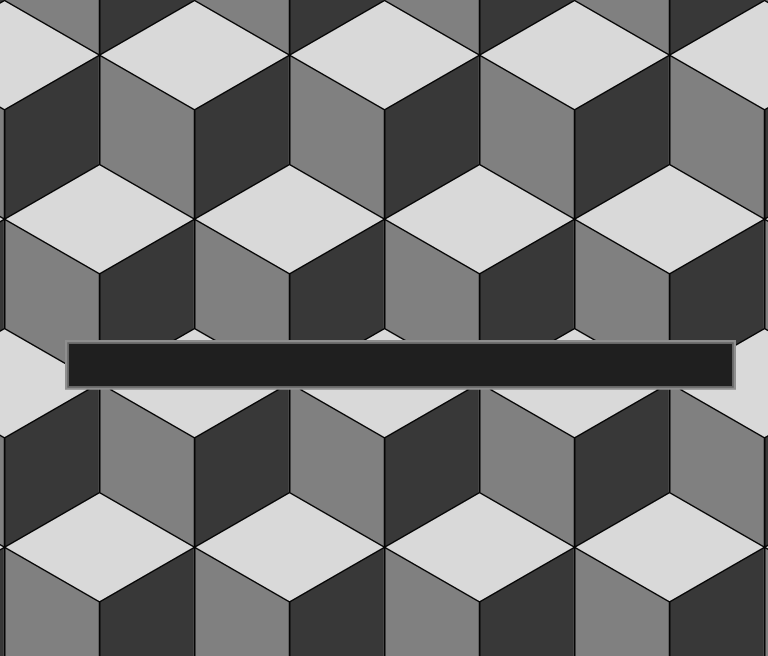
This pattern is drawn by a Shadertoy shader. Its source:

```glsl
// Tumbling blocks: outlined isometric cubes in three greys, crossed by a dark bevelled bar.

const float COLUMNS = 4.042;                  // cubes across the canvas
const float ASPECT = 0.8568;                  // canvas height in canvas widths
const vec2 ORIGIN = vec2(0.1296, 0.0706);     // centre of one cube

const vec3 TOP_GREY = vec3(0.85);
const vec3 LEFT_GREY = vec3(0.50);
const vec3 RIGHT_GREY = vec3(0.22);
const vec3 LINE_BLACK = vec3(0.02);
const vec3 SEAM_GREY = vec3(0.36);

// Half widths, in cube edges
const float SLANT_LINE = 0.0064;
const float UPRIGHT_LINE = 0.0080;
const float SEAM_END = 0.0150;

// Bar, in canvas widths
const vec2 BAR_CENTRE = vec2(0.5215, 0.3802);
const vec2 BAR_HALF = vec2(0.4368, 0.0326);
const float BEVEL = 0.0052;
const vec3 BAR_FILL = vec3(0.12);
const vec3 BEVEL_OUTER = vec3(0.56);
const vec3 BEVEL_INNER = vec3(0.40);

const int SAMPLES = 4;                        // per axis, for smooth edges
const float SQRT3 = 1.7320508;

// Offset from the nearest centre of a hexagonal lattice with unit edges
vec2 hexLocal(vec2 p) {
    vec2 period = vec2(SQRT3, 3.0);
    vec2 a = mod(p + 0.5 * period, period) - 0.5 * period;
    vec2 b = mod(p, period) - 0.5 * period;
    return dot(a, a) < dot(b, b) ? a : b;
}

vec3 cubes(vec2 p) {
    vec2 v = hexLocal((p - ORIGIN) * COLUMNS * SQRT3);
    float ax = abs(v.x);

    // Three visible faces
    vec3 colour = v.x < 0.0 ? LEFT_GREY : RIGHT_GREY;
    if (v.y > ax / SQRT3) colour = TOP_GREY;

    // Distances to the outline and to the inner spokes
    float apothem = 0.5 * SQRT3;
    float side = apothem - ax;
    float slantRim = apothem - (0.5 * ax + apothem * abs(v.y));
    float slantSpoke = abs(apothem * v.y - 0.5 * ax);
    float upright = v.y < 0.0 ? min(ax, side) : side;

    // Pale hairline beside the seam between neighbouring cubes
    if (v.x > 0.0 && side < SEAM_END) colour = SEAM_GREY;
    if (min(slantRim, slantSpoke) < SLANT_LINE || upright < UPRIGHT_LINE)
        colour = LINE_BLACK;
    return colour;
}

vec3 scene(vec2 p) {
    vec2 gap = BAR_HALF - abs(p - BAR_CENTRE);
    float inset = min(gap.x, gap.y);
    if (inset < 0.0) return cubes(p);
    if (inset < 0.55 * BEVEL) return BEVEL_OUTER;
    return inset < BEVEL ? BEVEL_INNER : BAR_FILL;
}

void mainImage(out vec4 fragColor, in vec2 fragCoord) {
    vec3 sum = vec3(0.0);
    for (int j = 0; j < SAMPLES; j++) {
        for (int i = 0; i < SAMPLES; i++) {
            vec2 jitter = (vec2(i, j) + 0.5) / float(SAMPLES) - 0.5;
            vec2 uv = (fragCoord + jitter) / iResolution.xy;
            sum += scene(uv * vec2(1.0, ASPECT));
        }
    }
    fragColor = vec4(sum / float(SAMPLES * SAMPLES), 1.0);
}
```
